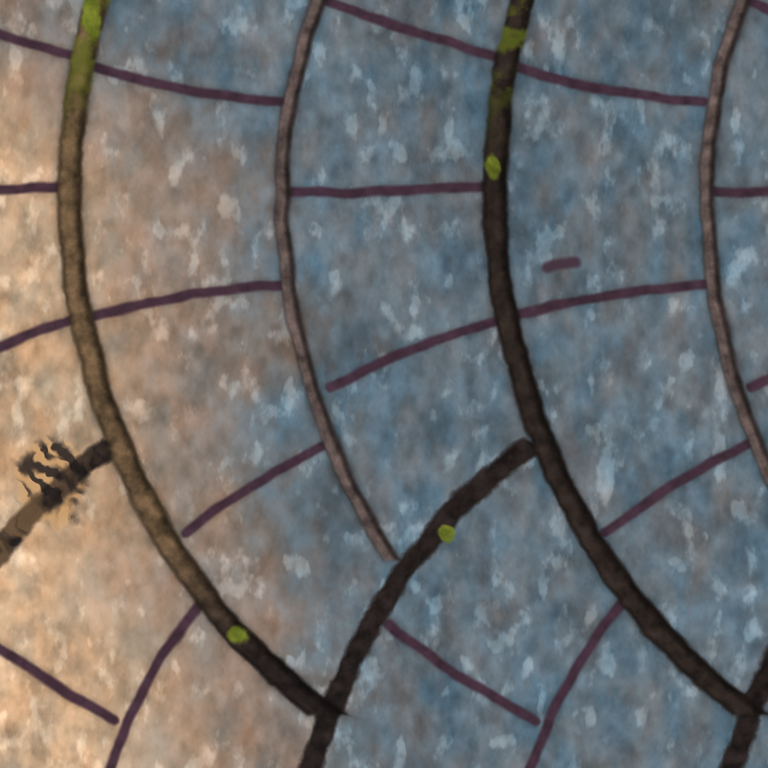
Reproduce this texture procedurally as a Shadertoy shader.

```glsl
// Weathered stone paving in curved rows, split by mossy grooves and thin joints
const float PERIOD = 0.547;      // horizontal repeat of the joint layout
const float ARC_STEP = 0.2765;   // spacing of the curved grooves

const vec3 COOL = vec3(0.37, 0.42, 0.455);
const vec3 MIDTONE = vec3(0.55, 0.485, 0.44);
const vec3 WARM = vec3(0.76, 0.635, 0.51);
const vec3 JOINT = vec3(0.255, 0.175, 0.22);
const vec3 SOIL = vec3(0.15, 0.125, 0.12);
const vec3 MOSS = vec3(0.37, 0.41, 0.13);

float hash(vec2 p) {
    vec3 h = fract(p.xyx * 0.1031);
    h += dot(h, h.yzx + 33.33);
    return fract((h.x + h.y) * h.z);
}

float noise(vec2 p) {
    vec2 i = floor(p), f = fract(p);
    f = f * f * (3.0 - 2.0 * f);
    return mix(mix(hash(i), hash(i + vec2(1, 0)), f.x),
               mix(hash(i + vec2(0, 1)), hash(i + vec2(1, 1)), f.x), f.y);
}

float fbm(vec2 p) {
    float sum = 0.0, amp = 0.5;
    for (int i = 0; i < 4; i++) {
        sum += amp * noise(p);
        p = mat2(1.6, 1.2, -1.2, 1.6) * p + 9.7;
        amp *= 0.5;
    }
    return sum / 0.9375;
}

// Distance to a gentle quadratic curve, refined from its chord
float curve(vec2 p, vec2 a, vec2 b, vec2 c) {
    vec2 chord = c - a, bend = a - 2.0 * b + c;
    float t = clamp(dot(p - a, chord) / dot(chord, chord), 0.0, 1.0);
    vec2 gap = p - a;
    for (int i = 0; i < 4; i++) {
        gap = p - (a + t * (2.0 * (b - a) + t * bend));
        vec2 tangent = 2.0 * (b - a + t * bend);
        t = clamp(t + dot(gap, tangent) / dot(tangent, tangent), 0.0, 1.0);
    }
    return length(p - (a + t * (2.0 * (b - a) + t * bend)));
}

float stroke(float d, float width, float soft) {
    return 1.0 - smoothstep(width - soft, width + soft, d);
}

float spot(vec2 p, vec2 centre, vec2 size) {
    return exp(-dot((p - centre) / size, (p - centre) / size));
}

// Signed distance across one curved groove
float arc(vec2 p, float x, float flare) {
    float t = 0.753 - p.y, t2 = t * t;
    float k = 0.58 + (t < 0.0 ? flare : 0.0);
    float slope = 2.0 * k * t + 3.78 * t2 * t2 * t;
    return (p.x - x - k * t2 - 0.63 * t2 * t2 * t2) / sqrt(1.0 + slope * slope);
}

float joints(vec2 p) {
    float d = curve(p, vec2(-0.124, 1.0), vec2(-0.013, 0.957), vec2(0.098, 0.927));
    d = min(d, curve(p, vec2(0.124, 0.914), vec2(0.228, 0.876), vec2(0.368, 0.868)));
    d = min(d, curve(p, vec2(-0.169, 0.75), vec2(-0.05, 0.747), vec2(0.085, 0.758)));
    d = min(d, curve(p, vec2(-0.115, 0.495), vec2(0.094, 0.611), vec2(0.371, 0.628)));
    d = min(d, curve(p, vec2(0.241, 0.307), vec2(0.326, 0.372), vec2(0.43, 0.424)));
    d = min(d, curve(p, vec2(0.26, 0.212), vec2(0.189, 0.128), vec2(0.14, -0.01)));
    return min(d, curve(p, vec2(-0.042, 0.186), vec2(0.052, 0.115), vec2(0.15, 0.062)));
}

// Stone face: warm to cool light with streaks and mottling
vec3 stone(vec2 p) {
    float cloud = fbm(p * 9.0), grain = fbm(p * vec2(62.0, 44.0) + 3.0);
    float x = p.x + 0.28 * smoothstep(0.72, 1.05, p.y) - 0.1 * smoothstep(0.45, 0.0, p.y);
    x += 0.16 * (cloud - 0.5) + 0.08 * (grain - 0.5);
    vec3 col = mix(WARM, MIDTONE, smoothstep(0.02, 0.27, x));
    col = mix(col, COOL, smoothstep(0.24, 0.44, x));
    col *= 1.0 + 0.3 * (cloud - 0.5) + 0.5 * (grain - 0.5);
    float tint = fbm(p * vec2(34.0, 20.0) + 17.0) - 0.5;
    col += tint * vec3(0.15, 0.02, -0.06);
    float pale = smoothstep(0.58, 0.8, fbm(p * vec2(48.0, 30.0) + 41.0));
    return mix(col, col + vec3(0.13, 0.14, 0.14), pale);
}

void mainImage(out vec4 fragColor, in vec2 fragCoord) {
    vec2 p = fragCoord / iResolution.xy;
    vec2 q = p + 0.007 * (vec2(fbm(p * 24.0), fbm(p * 24.0 + 8.0)) - 0.5);
    float rough = fbm(p * 75.0), clump = fbm(p * 38.0 + 5.0);
    vec3 col = stone(p);

    // Stains and a short chip
    col *= 1.0 - 0.2 * spot(p, vec2(0.566, 0.44), vec2(0.022, 0.04));
    col *= 1.0 - 0.17 * spot(p, vec2(0.43, 0.34), vec2(0.035, 0.08));
    float chip = curve(q, vec2(0.715, 0.651), vec2(0.73, 0.657), vec2(0.75, 0.659));
    col = mix(col, JOINT, 0.85 * stroke(chip, 0.007, 0.004));

    // Thin joints and wide diagonal cracks share one repeat
    float joint = 1.0, crack = 1.0;
    for (int k = 0; k < 3; k++) {
        vec2 r = q - vec2(PERIOD * float(k), 0.0);
        joint = min(joint, joints(r));
        crack = min(crack, curve(r, vec2(-0.15, -0.03), vec2(-0.068, 0.27), vec2(0.138, 0.414)));
    }
    col *= 1.0 - 0.15 * stroke(joint, 0.009, 0.007);
    col = mix(col, JOINT * (0.75 + 0.5 * rough), 0.95 * stroke(joint, 0.0062, 0.003));

    // Straw tuft beside the left crack
    float fibre = noise(vec2(dot(p, vec2(95.0, 70.0)) + 4.0 * clump, dot(p, vec2(-22.0, 30.0))));
    vec3 straw = mix(SOIL, vec3(0.8, 0.62, 0.42), smoothstep(0.2, 0.65, fibre));
    float tuft = spot(p, vec2(0.066, 0.372), vec2(0.055, 0.06)) + 0.5 * (clump - 0.5);
    col = mix(col, straw, 0.85 * smoothstep(0.35, 0.6, tuft));

    // Narrow grooves alternate with wide ones; the cracks lie between
    for (int pass = 1; pass >= 0; pass--) {
        bool narrow = pass == 1;
        for (int k = 0; k < 2; k++) {
            float index = float(2 * k + pass);
            float s = arc(q, 0.091 + ARC_STEP * index, narrow ? 0.2 : 0.0);
            float d = max(abs(s), (narrow ? 0.28 : 0.085) - p.y);
            float width = narrow ? 0.0095 : 0.0155 + 0.004 * (rough - 0.5);
            float lit = k == 0 ? smoothstep(0.12, 0.32, p.y) : 0.12;
            vec3 fill = narrow ? vec3(0.37, 0.315, 0.30) : mix(SOIL, vec3(0.42, 0.335, 0.245), lit);
            fill *= 0.6 + 0.8 * rough;
            fill *= 1.0 - 0.5 * smoothstep(0.25, 1.0, abs(s + 0.003) / width);
            float green = smoothstep(0.78, 0.98, p.y) * smoothstep(0.38, 0.68, clump);
            fill = mix(fill, MOSS, narrow ? 0.0 : 0.8 * green);
            col *= 1.0 - 0.2 * stroke(d, width + 0.004, 0.006);
            col = mix(col, fill, stroke(d, width, 0.0035));
        }
        if (narrow) {
            vec3 earth = mix(SOIL * (0.5 + rough), straw, 0.4 * smoothstep(0.16, 0.04, p.x));
            col = mix(col, earth, stroke(crack, 0.0145 + 0.008 * (rough - 0.5), 0.004));
        }
    }

    // Bright moss clumps
    float moss = spot(p, vec2(0.643, 0.782), vec2(0.013, 0.02));
    moss = max(moss, spot(p, vec2(0.309, 0.174), vec2(0.02, 0.017)));
    moss = max(moss, spot(p, vec2(0.582, 0.306), vec2(0.013)));
    moss = max(moss, spot(p, vec2(0.12, 0.975), vec2(0.016, 0.035)));
    col = mix(col, MOSS * (0.7 + 0.9 * rough), 0.85 * smoothstep(0.4, 0.7, moss + 0.7 * (clump - 0.5)));
    fragColor = vec4(clamp(col, 0.0, 1.0), 1.0);
}
```
